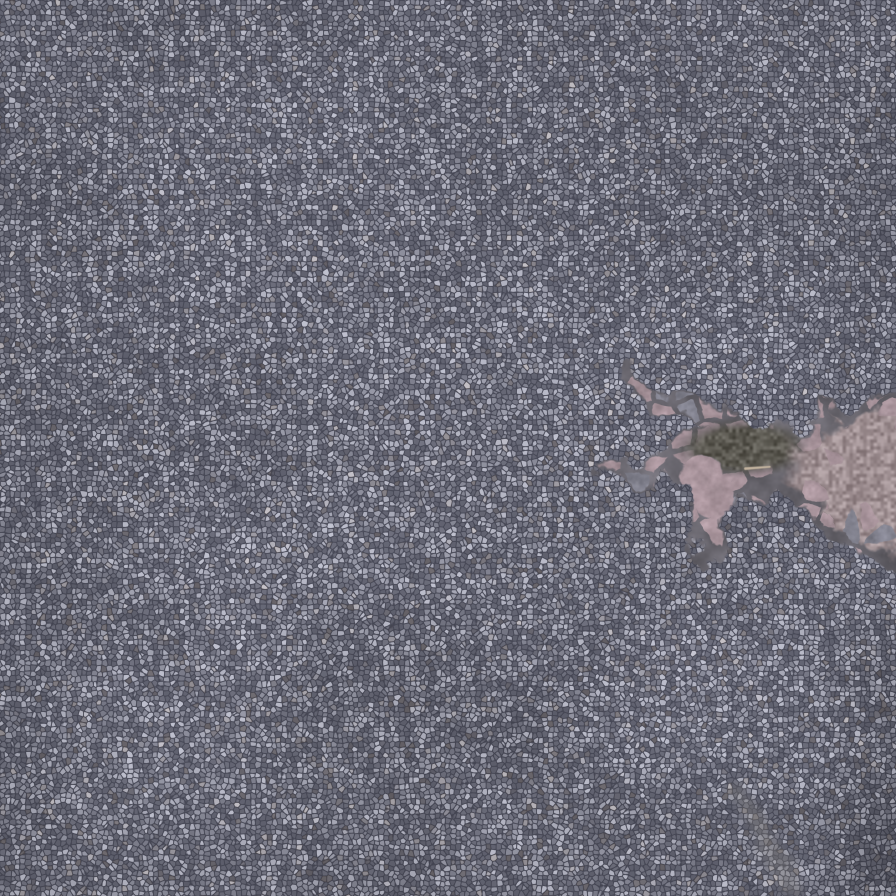
Give the GLSL for this texture, as a WebGL 2 fragment shader.

```glsl
#version 300 es
precision highp float;
// Worn asphalt: fine cellular grains with dark binder between them, modulated
// by broad value noise. A broken pit on the right is a union of warped capsules,
// filled with mortar, dirt, sandy concrete and pinkish cellular stones.

uniform vec2 u_resolution;
out vec4 fragColor;

const float GRAIN_COUNT = 175.0;
const float STONE_COUNT = 36.0;
const vec3 MORTAR = vec3(0.41, 0.40, 0.43);
const vec3 DIRT = vec3(0.36, 0.35, 0.32);
const vec3 SAND = vec3(0.62, 0.56, 0.57);
const vec3 PINK_STONE = vec3(0.66, 0.58, 0.61);
const vec3 GREY_STONE = vec3(0.52, 0.52, 0.57);
const vec3 STRAW = vec3(0.76, 0.70, 0.62);

float hash(vec2 p) {
  return fract(sin(dot(p, vec2(127.1, 311.7))) * 43758.5453);
}

vec2 hash2(vec2 p) {
  return vec2(hash(p), hash(p + 57.3));
}

float valueNoise(vec2 p) {
  vec2 i = floor(p), f = fract(p);
  f = f * f * (3.0 - 2.0 * f);
  return mix(mix(hash(i), hash(i + vec2(1, 0)), f.x),
             mix(hash(i + vec2(0, 1)), hash(i + vec2(1, 1)), f.x), f.y);
}

float fbm(vec2 p) {
  float sum = 0.0, amplitude = 0.5;
  for (int i = 0; i < 4; i++) {
    sum += amplitude * valueNoise(p);
    p = p * 2.03 + 17.0;
    amplitude *= 0.5;
  }
  return sum / 0.9375;
}

// x: gap between the two nearest cell points, yz: id of the nearest cell
vec3 cells(vec2 p) {
  vec2 base = floor(p), id = base;
  float nearest = 9.0, second = 9.0;
  for (int y = -1; y <= 1; y++)
    for (int x = -1; x <= 1; x++) {
      vec2 cell = base + vec2(x, y);
      float d = length(cell + 0.1 + 0.8 * hash2(cell) - p);
      if (d < nearest) { second = nearest; nearest = d; id = cell; }
      else second = min(second, d);
    }
  return vec3(second - nearest, id);
}

// Capsule whose radius changes from r1 to r2
float capsule(vec2 p, vec2 a, vec2 b, float r1, float r2) {
  vec2 ab = b - a;
  float t = clamp(dot(p - a, ab) / dot(ab, ab), 0.0, 1.0);
  return length(p - a - ab * t) - mix(r1, r2, t);
}

float pitDistance(vec2 p) {
  float d = capsule(p, vec2(0.70, 0.585), vec2(0.735, 0.548), 0.009, 0.016);
  d = min(d, capsule(p, vec2(0.735, 0.548), vec2(0.81, 0.53), 0.013, 0.018));
  d = min(d, capsule(p, vec2(0.68, 0.475), vec2(0.77, 0.475), 0.012, 0.02));
  d = min(d, capsule(p, vec2(0.78, 0.495), vec2(0.88, 0.485), 0.028, 0.042));
  d = min(d, capsule(p, vec2(0.88, 0.482), vec2(1.0, 0.466), 0.042, 0.10));
  d = min(d, capsule(p, vec2(0.79, 0.365), vec2(0.80, 0.45), 0.005, 0.03));
  return min(d, capsule(p, vec2(0.93, 0.53), vec2(0.92, 0.555), 0.02, 0.009));
}

vec3 asphalt(vec2 p) {
  vec3 grain = cells(p * GRAIN_COUNT);
  float shade = hash(grain.yz + 3.7);
  float stone = 0.37 + 0.37 * pow(shade, 1.6);
  float tone = mix(0.275, stone, smoothstep(0.03, 0.32, grain.x));
  float warmth = smoothstep(0.85, 1.0, hash(grain.yz + 9.1));
  return tone + mix(vec3(-0.005, 0.0, 0.053), vec3(0.015, 0.0, 0.02), warmth);
}

vec3 pitFill(vec2 p, float depth) {
  float grit = valueNoise(p * 260.0) - 0.5;
  vec3 color = MORTAR * (0.72 + 0.55 * fbm(p * 45.0));
  float dirt = 1.0 - smoothstep(0.6, 1.1, length((p - vec2(0.83, 0.5)) / vec2(0.075, 0.032)));
  color = mix(color, DIRT + 0.22 * grit, dirt);
  float sand = smoothstep(0.88, 0.91, p.x + 0.05 * (fbm(p * 35.0) - 0.5)) * smoothstep(0.012, 0.022, depth);
  color = mix(color, SAND + 0.24 * grit, sand);
  // Loose stones of two sizes of cell, plus one large slab
  vec2 warped = p + 0.010 * (vec2(fbm(p * 60.0), fbm(p * 60.0 + 31.0)) - 0.5);
  vec3 stone = cells(warped * STONE_COUNT);
  float present = step(0.42 + 0.25 * sand, hash(stone.yz + 5.3)) * (1.0 - dirt);
  float cover = present * smoothstep(0.13, 0.22, stone.x) * smoothstep(0.001, 0.005, depth);
  float slab = 1.0 - smoothstep(-0.001, 0.002, capsule(warped, vec2(0.782, 0.468), vec2(0.797, 0.441), 0.023, 0.020));
  vec3 rock = mix(PINK_STONE, GREY_STONE, step(0.72, hash(stone.yz + 8.2)));
  rock = mix(rock, PINK_STONE, slab) * (0.82 + 0.34 * fbm(p * 75.0)) + 0.05 * grit;
  color = mix(color, rock, max(cover, slab));
  float straw = capsule(p, vec2(0.832, 0.477), vec2(0.859, 0.479), 0.0015, 0.001);
  return mix(STRAW, color, smoothstep(-0.001, 0.001, straw));
}

vec3 surface(vec2 p) {
  vec3 color = asphalt(p);
  // Broad wear and a darker lower right edge
  color *= 0.90 + 0.20 * fbm(p * 5.0 + 4.0);
  color *= 1.0 - 0.15 * smoothstep(0.88, 1.0, p.x) * smoothstep(0.40, 0.2, p.y);
  float stain = capsule(p + 0.02 * (fbm(p * 25.0) - 0.5), vec2(0.825, 0.12), vec2(0.88, 0.01), 0.006, 0.012);
  color = mix(color, vec3(0.47, 0.46, 0.46), 0.4 * (1.0 - smoothstep(-0.008, 0.012, stain)));
  vec2 warp = vec2(fbm(p * 38.0), fbm(p * 38.0 + 71.0)) - 0.5;
  float d = pitDistance(p + 0.045 * warp);
  return mix(pitFill(p, -d), color, smoothstep(-0.002, 0.002, d));
}

void main() {
  // Four samples per pixel smooth every edge
  vec3 color = vec3(0.0);
  for (int i = 0; i < 4; i++) {
    vec2 offset = vec2(i % 2, i / 2) * 0.5 - 0.25;
    color += surface((gl_FragCoord.xy + offset) / u_resolution);
  }
  fragColor = vec4(color / 4.0, 1.0);
}
```
